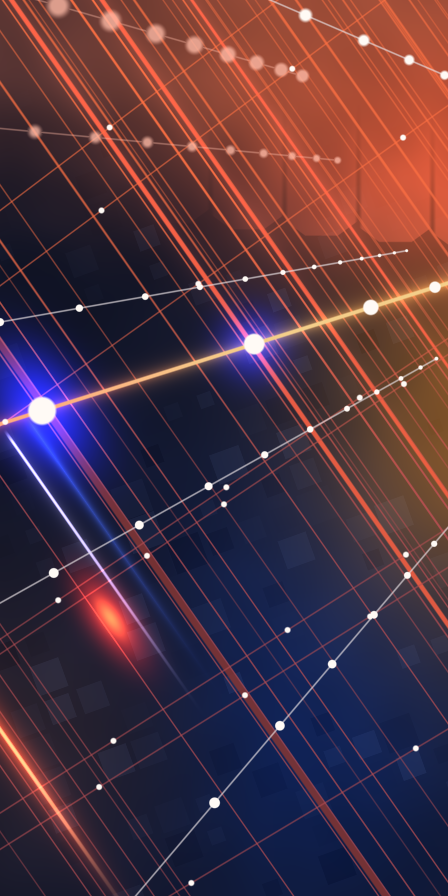
Give the GLSL for this background, as a WebGL 2 fragment shader.

```glsl
#version 300 es
precision highp float;
// Diagonal lattice of glowing strands and beads over navy, amber and ember haze.

#define SLANT vec2(.82, .573)
#define BEAM_START vec2(.094, 1.083)
#define BEAM_END vec2(1.146, 1.414)
#define NAVY vec3(.065, .078, .145)
#define BLUE vec3(.045, .135, .37)
#define CHARCOAL vec3(.17, .14, .185)
#define AMBER vec3(.58, .37, .16)
#define EMBER vec3(.82, .31, .19)
#define STRAND vec3(.96, .37, .26)
#define HALO vec3(.09, .11, .95)

uniform vec2 u_resolution;
out vec4 fragColor;
float px;

float hash(vec2 p) {
  p = fract(p * vec2(.1031, .1137) + .37);
  p += dot(p, p.yx + 33.33);
  return fract((p.x + p.y) * p.x * 17.3);
}

float slope(vec2 cell, vec2 f) {
  float a = 6.2832 * hash(cell);
  return dot(f, vec2(cos(a), sin(a)));
}

float gradientNoise(vec2 p) {
  vec2 c = floor(p), f = p - c, w = f * f * (3. - 2. * f), e = vec2(1, 0);
  return mix(mix(slope(c, f), slope(c + e, f - e), w.x),
    mix(slope(c + e.yx, f - e.yx), slope(c + 1., f - 1.), w.x), w.y);
}

float blob(vec2 p, vec2 center, vec2 radius) {
  vec2 d = (p - center) / radius;
  return exp(-dot(d, d));
}

float glow(float d, float width) { return exp(-abs(d) / width); }

float stroke(float d, float halfWidth) {
  return 1. - smoothstep(max(halfWidth - px, 0.), halfWidth + px, abs(d));
}

// x: thread, y: beads whose gaps shrink toward the end
vec2 beadLine(vec2 p, vec2 start, vec2 end, float ratio, int count, float radius, float soft) {
  vec2 dir = normalize(end - start);
  float along = dot(p - start, dir), across = dot(p - start, vec2(-dir.y, dir.x));
  float shrink = 1., last = 0., beads = 0.;
  for (int k = 0; k < count; k++) {
    last = length(end - start) * (1. - shrink);
    float r = radius * sqrt(shrink), edge = px * .8 + soft * shrink;
    beads = max(beads, 1. - smoothstep(r - edge, r + edge, length(vec2(along - last, across))));
    shrink *= ratio;
  }
  return vec2(stroke(across, .0014) * step(along, last), beads);
}

vec3 backdrop(vec2 p) {
  float haze = gradientNoise(p * 4.) + .5 * gradientNoise(p * 9.);
  vec3 col = mix(NAVY, BLUE, .95 * blob(p, vec2(.72, .48), vec2(.42, .55)));
  col = mix(col, CHARCOAL, .85 * blob(p, vec2(.08, .38), vec2(.32, .36)));
  col = mix(col, AMBER, .9 * blob(p, vec2(1.08, 1.08), vec2(.36, .48)));
  float top = smoothstep(1.38, 1.98, p.y + .22 * p.x + .06 * haze);
  col = mix(col, mix(vec3(.34, .2, .19), vec3(.6, .3, .22), smoothstep(0., .7, p.x)), top);
  col = mix(col, EMBER, .7 * blob(p, vec2(1.05, 1.66), vec2(.42, .26)));
  // hanging translucent blocks
  float slot = p.x / .165 + .15, side = abs(fract(slot) - .5);
  float rise = p.y - 1.53 + .014 * floor(slot) - .12 * max(side - .22, 0.);
  float block = smoothstep(-px, px, rise) * (1. - smoothstep(0., .3, rise));
  col += STRAND * .2 * block * smoothstep(.28, .95, p.x) * (1. - smoothstep(.44, .5, side));
  // faint tilted tiles
  vec2 grid = mat2(.94, -.34, .34, .94) * p * 13., id = floor(grid);
  vec2 box = abs(fract(grid) - .5);
  float size = .18 + .3 * hash(id + 5.);
  float tile = (1. - smoothstep(size, size + 13. * px, max(box.x, box.y))) * step(.66, hash(id));
  col += tile * (hash(id + 9.) - .35) * vec3(.05, .06, .08) * (1. - top);
  return col * (1. + .12 * haze);
}

void main() {
  px = 1. / u_resolution.x;
  vec2 p = gl_FragCoord.xy / u_resolution * vec2(1, 2), c = p - vec2(0, 2);
  vec2 q = vec2(dot(c, SLANT), dot(c, vec2(SLANT.y, -SLANT.x)));
  vec3 col = backdrop(p);
  float upper = smoothstep(.7, 1.7, p.y), dots = 0.;
  vec3 strand = mix(vec3(.7, .3, .32), vec3(1, .44, .26), upper);

  // steep strands, denser toward the upper right
  col = mix(col, vec3(.52, .21, .2), .85 * stroke(q.x + .44, .0075));
  for (int i = 0; i < 3; i++) {
    float n = float(i), pitch = .052 + .021 * n, id = floor(q.x / pitch);
    vec2 seed = vec2(id + 40., 7. * n + 3.);
    float density = id * pitch > -.02 ? .82 : .38, h = hash(seed + 11.);
    float d = q.x - (id + .2 + .6 * hash(seed)) * pitch;
    float alpha = step(hash(seed + 23.), density) * (.35 + .45 * h);
    col = mix(col, strand, alpha * stroke(d, .0009 + .0022 * h * h * upper));
    // broad strands
    d = q.x - .021 - .165 * n;
    col = mix(col, STRAND, .88 * stroke(d, .0052 - .001 * n));
    col = mix(col, strand, .75 * stroke(d + .016, .0014));
    col += STRAND * .12 * glow(d, .018) * upper;
  }

  // shallow strands with scattered beads
  float heights[8] = float[8](1.53, 1.362, 1.05, .573, .54, .185, .104, -.227);
  for (int i = 0; i < 8; i++) {
    float y = heights[i], tilt = .62 + .09 * y;
    col = mix(col, strand, .58 * stroke((p.y - y - tilt * p.x) * .83, .0012));
    for (int k = 0; k < 3; k++) {
      float x = (float(k) + hash(vec2(i * 5 + 2, k * 3 + 1))) / 3.;
      dots = max(dots, stroke(length(p - vec2(x, y + tilt * x)), .0065));
    }
  }

  // light streaks, embers and blue halos
  float fade = smoothstep(.79, .83, q.y) * (1. - smoothstep(.95, 1.58, q.y));
  float streak = q.x + .542, spark = q.x + .933;
  col += vec3(.75, .7, .95) * fade * (stroke(streak, .003) + .25 * glow(streak, .012));
  col += vec3(.12, .2, .5) * fade * glow(q.x + .485, .008);
  vec2 ember = vec2(-.588, 1.273);
  col += vec3(.85, .1, .06) * blob(q, ember, vec2(.045, .105));
  col += vec3(.6, .42, .12) * blob(q, ember, vec2(.017, .042));
  col += blob(q, vec2(-.933, 1.368), vec2(1, .3))
    * (vec3(.9, .25, .1) * glow(spark, .02) + vec3(.7, .5, .3) * stroke(spark, .004));
  col += HALO * blob(q, vec2(-.448, .806), vec2(.095, .145));
  col += HALO * .65 * blob(p, vec2(.565, 1.23), vec2(.075));

  // golden beam
  vec2 dir = normalize(BEAM_END - BEAM_START);
  float beam = dot(p - BEAM_START, vec2(-dir.y, dir.x));
  vec3 gold = mix(vec3(1, .36, .18), vec3(.9, .66, .28), smoothstep(0., .65, p.x));
  col += gold * .55 * glow(beam, .014);
  col = mix(col, mix(gold, vec3(1, .93, .75), .55), stroke(beam, .0042));

  // pale threads, then beads
  vec2 dim = beadLine(p, vec2(.13, 1.987), vec2(.966, 1.747), .86, 8, .023, .008);
  dim = max(dim, beadLine(p, vec2(.078, 1.706), vec2(1.042, 1.615), .86, 9, .013, .006));
  vec2 lit = beadLine(p, vec2(0, 1.281), vec2(1.042, 1.464), .83, 12, .009, 0.);
  lit = max(lit, beadLine(p, vec2(.682, 1.966), vec2(1.273, 1.711), .78, 5, .014, .003));
  lit = max(lit, beadLine(p, vec2(.12, .721), vec2(1.125, 1.284), .81, 10, .011, 0.));
  lit = max(lit, beadLine(p, vec2(.479, .208), vec2(1.208, 1.068), .8, 8, .012, 0.));
  dots = max(dots, beadLine(p, BEAM_START, BEAM_END, .55, 4, .031, .002).y);
  col = mix(col, vec3(1, .73, .65), max(.4 * dim.x, .78 * dim.y));
  col = mix(col, vec3(.9, .87, .88), .68 * lit.x);
  col = mix(col, vec3(1, .98, .96), max(lit.y, dots));
  fragColor = vec4(clamp(col, 0., 1.), 1);
}
```
